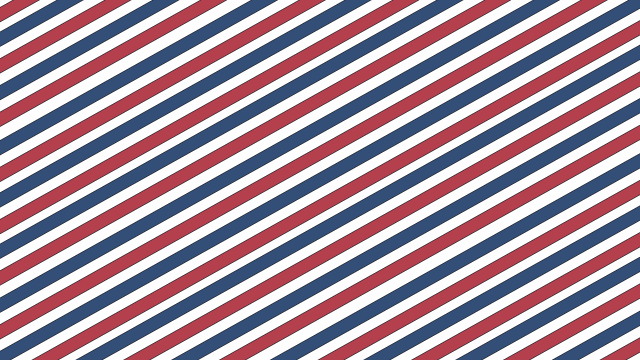
Write a WebGL 1 fragment shader that draws this pattern.

```glsl
precision highp float;

uniform vec2 u_resolution;

const float TAU = 6.28319;

// All lengths are fractions of the canvas height
const float ANGLE = 0.5093;
const float PAIR_PERIOD = 0.12834;
const float PAIR_START = 0.0022;
const float STRIPE_OFFSET = 0.03235;
const float STRIPE_HALF_WIDTH = 0.0184;
const float OUTLINE_WIDTH = 0.0016;
const float PAIRS_PER_CYCLE = 7.0;

const vec3 WHITE = vec3(0.995);
const vec3 BLUE = vec3(0.204, 0.311, 0.468);
const vec3 RED = vec3(0.704, 0.251, 0.302);
const vec3 INK = vec3(0.09, 0.10, 0.13);

// Fraction of a pixel lying inside the edge at signed distance zero
float coverage(float signedDistance, float pixel) {
    return clamp(0.5 - signedDistance / pixel, 0.0, 1.0);
}

// Uneven spacing of the pairs, repeating after a full cycle
float pairShift(float index, float cycle) {
    float phase = TAU * mod(index, cycle) / cycle;
    return 0.00137 * cos(phase + 2.791) + 0.00278 * cos(2.0 * phase + 0.508);
}

// Flat band with a thin dark outline along both edges
vec3 drawStripe(vec3 base, vec3 fill, float offset, float halfWidth,
                float outline, float pixel) {
    float edge = abs(offset) - halfWidth;
    vec3 outlined = mix(base, INK, coverage(edge, pixel));
    return mix(outlined, fill, coverage(edge + outline, pixel));
}

void main() {
    vec2 position = gl_FragCoord.xy / u_resolution.y;
    float pixel = 1.0 / u_resolution.y;

    // Distance across the stripes, measured from the upper left corner
    vec2 normal = vec2(sin(ANGLE), cos(ANGLE));
    float across = dot(vec2(position.x, 1.0 - position.y), normal) - PAIR_START;

    // Each cell holds one blue and one red stripe
    float index = floor(across / PAIR_PERIOD + 0.5);
    float local = across - index * PAIR_PERIOD - pairShift(index, PAIRS_PER_CYCLE);

    vec3 color = WHITE;
    color = drawStripe(color, BLUE, local + STRIPE_OFFSET, STRIPE_HALF_WIDTH,
                       OUTLINE_WIDTH, pixel);
    color = drawStripe(color, RED, local - STRIPE_OFFSET, STRIPE_HALF_WIDTH,
                       OUTLINE_WIDTH, pixel);

    gl_FragColor = vec4(color, 1.0);
}
```
